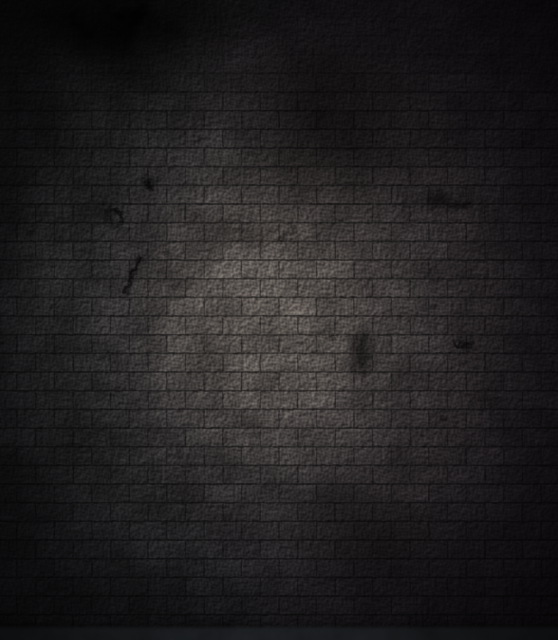
This texture is drawn by a Shadertoy shader. Its source:

```glsl
const vec2 BRICK = vec2(0.0585, 0.02917);
const vec2 WALL_ORIGIN = vec2(0.319, 0.59375);
const float FLOOR_HEIGHT = 0.023;

float hash(vec2 p) {
    vec3 q = fract(vec3(p.xyx) * 0.1031);
    q += dot(q, q.yzx + 33.33);
    return fract((q.x + q.y) * q.z);
}

vec2 gradient(vec2 cell) {
    float angle = 6.2832 * hash(cell);
    return vec2(cos(angle), sin(angle));
}

float gradientNoise(vec2 p) {
    vec2 i = floor(p), f = fract(p);
    vec2 u = f * f * f * (f * (f * 6.0 - 15.0) + 10.0);
    vec2 e = vec2(1.0, 0.0);
    float low = mix(dot(gradient(i), f), dot(gradient(i + e), f - e), u.x);
    float high = mix(dot(gradient(i + e.yx), f - e.yx), dot(gradient(i + e.xx), f - e.xx), u.x);
    return mix(low, high, u.y);
}

float fbm(vec2 p) {
    float sum = 0.0, amp = 0.6;
    for (int i = 0; i < 4; i++) {
        sum += amp * gradientNoise(p);
        p = mat2(1.6, 1.2, -1.2, 1.6) * p + 7.3;
        amp *= 0.55;
    }
    return sum;
}

float glow(vec2 p, vec2 center, vec2 size) {
    vec2 d = (p - center) / size;
    return exp(-dot(d, d));
}

float segmentDistance(vec2 p, vec2 a, vec2 b) {
    vec2 pa = p - a, ba = b - a;
    return length(pa - ba * clamp(dot(pa, ba) / dot(ba, ba), 0.0, 1.0));
}

float stain(vec2 p, vec2 a, vec2 b, float radius) {
    return 1.0 - smoothstep(0.0, radius * 1.5, segmentDistance(p, a, b));
}

// Rough plaster slope, lit from the upper left
float relief(vec2 p, float scale) {
    vec2 offset = vec2(-0.3, 0.35);
    return gradientNoise(p * scale + offset) - gradientNoise(p * scale - offset);
}

// x: distance to the bed joint, y: to the upright joint, z: random brick tone
vec3 brickPattern(vec2 p) {
    vec2 q = (p - WALL_ORIGIN) / BRICK;
    float row = floor(q.y);
    q.x += 0.5 * mod(row + 1.0, 2.0);
    vec2 edge = (0.5 - abs(fract(q) - 0.5)) * BRICK;
    return vec3(edge.y, edge.x, hash(vec2(floor(q.x), row) + 40.0));
}

float wallStains(vec2 p, float aspect) {
    vec2 q = p + 0.014 * vec2(fbm(p * 60.0), fbm(p * 60.0 + 19.0));
    float s = 0.0;
    // Chipped ring and long scratches
    vec2 chip = q - vec2(0.177, 0.658);
    float ring = 1.0 - smoothstep(0.001, 0.006, abs(length(chip) - 0.012));
    s = max(s, ring * (0.4 + 14.0 * (chip.x + chip.y)));
    s = max(s, 0.75 * stain(q, vec2(0.234, 0.711), vec2(0.237, 0.709), 0.009));
    s = max(s, 0.65 * stain(q, vec2(0.217, 0.598), vec2(0.196, 0.543), 0.005));
    s = max(s, 0.35 * stain(q, vec2(0.440, 0.622), vec2(0.456, 0.645), 0.006));
    // Soot patches on the right
    s = max(s, 0.50 * stain(q, vec2(0.680, 0.688), vec2(0.692, 0.686), 0.017));
    s = max(s, 0.45 * stain(q, vec2(0.700, 0.678), vec2(0.732, 0.680), 0.006));
    s = max(s, 0.50 * stain(q, vec2(0.564, 0.465), vec2(0.563, 0.430), 0.018));
    s = max(s, 0.60 * stain(q, vec2(0.710, 0.462), vec2(0.733, 0.461), 0.005));
    // Scattered pits
    for (int i = 0; i < 12; i++) {
        float k = float(i);
        vec2 c = vec2(aspect * hash(vec2(k, 3.0)), 0.3 + 0.5 * hash(vec2(k, 8.0)));
        s = max(s, 0.35 * stain(q, c, c + vec2(0.003, 0.004), 0.002 + 0.004 * hash(vec2(k, 5.0))));
    }
    return clamp(s, 0.0, 1.0);
}

void mainImage(out vec4 fragColor, in vec2 fragCoord) {
    vec2 p = fragCoord / iResolution.y;
    float aspect = iResolution.x / iResolution.y;
    float pixel = 1.0 / iResolution.y;
    float cloud = fbm(p * 5.0 + 3.0);
    float grime = fbm(p * 20.0 + 11.0);

    // Central pool of light
    vec2 warped = p + 0.06 * vec2(cloud, fbm(p * 5.0 + 27.0));
    float light = 0.015 + 0.262 * glow(warped, vec2(0.43, 0.495), vec2(0.35, 0.40));
    light += 0.055 * glow(warped, vec2(0.39, 0.525), vec2(0.12, 0.15));
    light *= 1.0 + 0.38 * cloud + 0.42 * grime;

    // Broad soot clouds
    float soot = 0.55 * glow(warped, vec2(0.52, 0.825), vec2(0.11, 0.11));
    soot = max(soot, 0.85 * glow(warped, vec2(0.19, 0.97), vec2(0.16, 0.06)));
    soot = max(soot, 0.30 * glow(warped, vec2(0.58, 0.16), vec2(0.10, 0.08)));
    light *= 1.0 - clamp(soot * (1.0 + 0.9 * grime), 0.0, 1.0);

    // Bricks, thin joints and gritty surface
    vec3 brick = brickPattern(p + 0.0012 * gradientNoise(p * 110.0));
    float bed = 1.0 - smoothstep(0.0003, 0.0009 + pixel, brick.x);
    float upright = 1.0 - smoothstep(0.0002, 0.0006 + pixel, brick.y);
    float joint = max(bed, 0.85 * upright) * (0.85 + 0.5 * grime);
    float jointFade = 1.0 - 0.75 * smoothstep(0.80, 0.95, p.y);
    float grit = 0.30 * relief(p, 235.0) + 0.22 * relief(p + 5.0, 125.0);
    light *= (1.0 + grit) * (0.95 + 0.11 * brick.z);
    light *= 1.0 - 0.46 * joint * jointFade;
    light *= 1.0 - wallStains(p, aspect);

    // Warm middle, blue left, violet right
    float warmth = glow(p, vec2(0.43, 0.52), vec2(0.42, 0.46));
    vec3 edgeTint = mix(vec3(0.90, 0.98, 1.06), vec3(1.05, 0.94, 1.10), smoothstep(0.1, 0.75, p.x));
    vec3 tint = mix(edgeTint, vec3(1.06, 1.0, 0.94), warmth);
    tint = mix(tint, vec3(1.12, 0.97, 0.92), soot * 0.6);
    vec3 color = light * tint + vec3(0.007, 0.004, 0.007);

    // Floor strip and contact shadow
    color *= 1.0 - 0.3 * exp(-abs(p.y - FLOOR_HEIGHT) / 0.008);
    float floorLight = 0.045 + 0.075 * glow(p, vec2(0.43, 0.0), vec2(0.33, 0.08));
    vec3 floorColor = floorLight * vec3(0.92, 1.0, 1.10) * (1.0 + 0.3 * grime);
    float floorMask = 1.0 - smoothstep(FLOOR_HEIGHT - 0.008, FLOOR_HEIGHT + pixel, p.y);
    color = mix(color, floorColor, floorMask);
    fragColor = vec4(clamp(color, 0.0, 1.0), 1.0);
}
```
